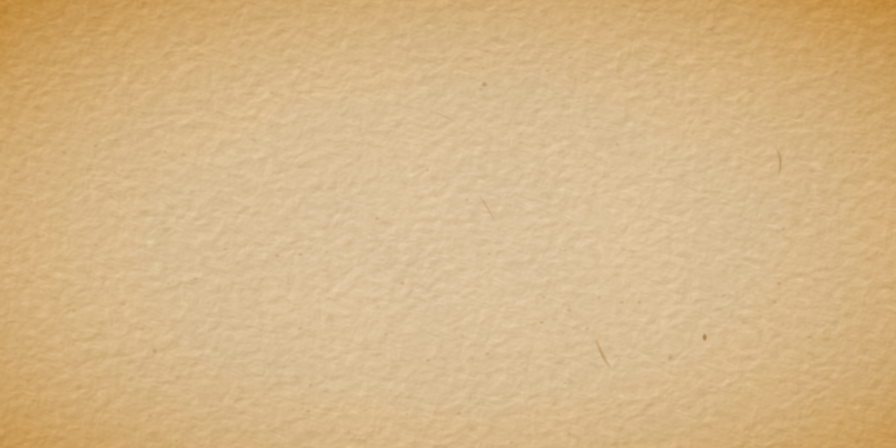
A Shadertoy shader for this texture:

```glsl
const vec3 CENTER_COLOR = vec3(0.858, 0.758, 0.607);
const vec3 EDGE_COLOR = vec3(0.772, 0.572, 0.285);
const vec3 FIBER_COLOR = vec3(0.620, 0.470, 0.260);
const vec2 GLOW_CENTER = vec2(0.505, 0.45);
const vec2 GLOW_SCALE = vec2(2.06, 1.95);
const float VIGNETTE_GAIN = 0.37;
const float VIGNETTE_POWER = 2.9;
const float GRAIN_SCALE = 40.0;
const float GRAIN_RELIEF = 0.085;
const float GRAIN_BODY = 0.026;
const float FLECK_SCALE = 62.0;
const float FLECK_GAIN = 0.060;
const float MOTTLE_GAIN = 0.020;
const float SPECK_CELLS = 17.0;
const float SPECK_CHANCE = 0.20;
const float SPECK_STRENGTH = 0.24;

vec2 hash2(vec2 p) {
    vec3 q = fract(vec3(p.xyx) * vec3(0.1031, 0.1030, 0.0973));
    q += dot(q, q.yzx + 33.33);
    return fract((q.xx + q.yz) * q.zy);
}

float cornerSlope(vec2 cell, vec2 offset, vec2 f) {
    return dot(hash2(cell + offset) * 2.0 - 1.0, f - offset);
}

float gradientNoise(vec2 p) {
    vec2 i = floor(p), f = fract(p);
    vec2 u = f * f * f * (f * (f * 6.0 - 15.0) + 10.0);
    float low = mix(cornerSlope(i, vec2(0, 0), f), cornerSlope(i, vec2(1, 0), f), u.x);
    float high = mix(cornerSlope(i, vec2(0, 1), f), cornerSlope(i, vec2(1, 1), f), u.x);
    return mix(low, high, u.y);
}

float fbm(vec2 p) {
    float sum = 0.0, amp = 0.6;
    for (int i = 0; i < 3; i++) {
        sum += amp * gradientNoise(p);
        p = mat2(1.6, 0.9, -0.9, 1.6) * p + 17.3;
        amp *= 0.6;
    }
    return sum;
}

// Slightly slanted coordinates, stretched sideways and warped
vec2 pulpSpace(vec2 p, float scale) {
    vec2 q = vec2(0.72 * p.x + 0.2 * p.y, p.y - 0.16 * p.x) * scale;
    return q + 0.6 * vec2(gradientNoise(q * 0.4 + 5.0), gradientNoise(q * 0.4 + 31.0));
}

float paperHeight(vec2 p) {
    return fbm(pulpSpace(p, GRAIN_SCALE) + 50.0);
}

// Short isolated light and dark flecks
float flecks(vec2 p) {
    float n = gradientNoise(pulpSpace(p, FLECK_SCALE) + 130.0);
    return sign(n) * max(abs(n) - 0.14, 0.0);
}

// Bowed hair from a to b, fading at its tips
float fiber(vec2 p, vec2 a, vec2 b, float bow, float width) {
    vec2 ab = b - a;
    float h = clamp(dot(p - a, ab) / dot(ab, ab), 0.0, 1.0);
    vec2 normal = normalize(vec2(-ab.y, ab.x));
    float d = length(p - a - ab * h - normal * bow * 4.0 * h * (1.0 - h));
    float taper = 0.35 + 0.65 * sin(3.14159 * h);
    return taper * (1.0 - smoothstep(0.0, width, d));
}

float spot(vec2 p, vec2 center, vec2 radius) {
    return 1.0 - smoothstep(0.2, 1.0, length((p - center) / radius));
}

// Sparse specks, one candidate per cell
float specks(vec2 p) {
    vec2 cell = floor(p * SPECK_CELLS), f = fract(p * SPECK_CELLS);
    vec2 place = 0.2 + 0.6 * hash2(cell + 71.0);
    vec2 dice = hash2(cell + 213.0);
    float radius = mix(0.06, 0.11, dice.y);
    float shape = spot(f, place, vec2(radius * 1.3, radius));
    return shape * step(dice.x, SPECK_CHANCE) * mix(0.3, 1.0, dice.y);
}

void mainImage(out vec4 fragColor, in vec2 fragCoord) {
    vec2 uv = fragCoord / iResolution.xy;
    vec2 p = fragCoord / iResolution.y;

    // Warm vignette with uneven stains
    float mottle = gradientNoise(p * 3.0 + 9.0) + 0.6 * gradientNoise(p * 8.0 + 40.0);
    float d = length((uv - GLOW_CENTER) * GLOW_SCALE) + 0.05 * mottle;
    float age = clamp(VIGNETTE_GAIN * pow(d, VIGNETTE_POWER), 0.0, 1.1);
    vec3 color = mix(CENTER_COLOR, EDGE_COLOR, age);
    color *= 1.0 + MOTTLE_GAIN * mottle;

    // Embossed grain lit from the upper left
    float height = paperHeight(p);
    float relief = height - paperHeight(p + vec2(-0.004, 0.006));
    float shade = GRAIN_RELIEF * relief + GRAIN_BODY * height + FLECK_GAIN * flecks(p);
    color += shade * vec3(0.9, 1.0, 1.15);

    // Hairs and specks caught in the pulp
    float marks = 0.40 * fiber(p, vec2(1.734, 0.667), vec2(1.738, 0.612), 0.006, 0.0055);
    marks += 0.22 * fiber(p, vec2(1.070, 0.563), vec2(1.104, 0.505), 0.002, 0.0050);
    marks += 0.42 * fiber(p, vec2(1.331, 0.240), vec2(1.360, 0.182), -0.002, 0.0065);
    marks += 0.16 * fiber(p, vec2(0.960, 0.749), vec2(1.018, 0.727), 0.003, 0.0050);
    marks += 0.80 * spot(p, vec2(1.573, 0.247), vec2(0.007, 0.011));
    marks += 0.36 * spot(p, vec2(1.081, 0.812), vec2(0.009, 0.008));
    marks += 0.32 * spot(p, vec2(0.346, 0.216), vec2(0.008, 0.007));
    marks += SPECK_STRENGTH * specks(p);
    color = mix(color, FIBER_COLOR, clamp(marks, 0.0, 1.0));

    fragColor = vec4(clamp(color, 0.0, 1.0), 1.0);
}
```
